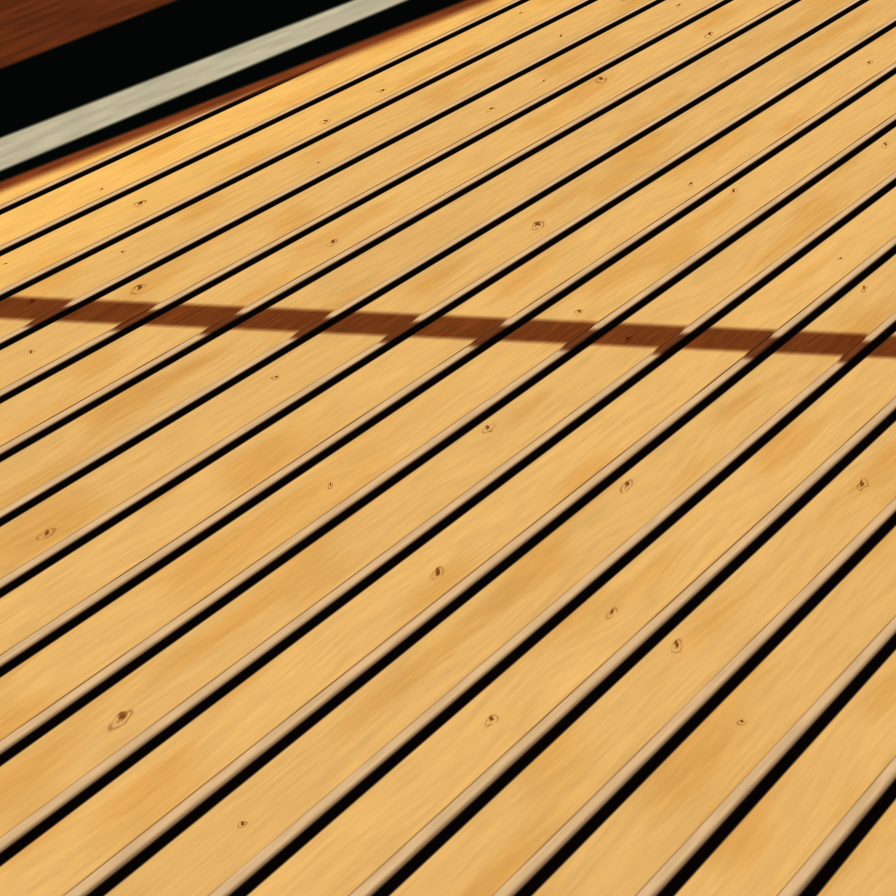
A WebGL 1 fragment shader for this texture:

```glsl
precision highp float;
// Sunlit wooden deck boards receding in perspective, crossed by a thin shadow.
uniform vec2 u_resolution;

#define HORIZON 1.909      // height where the boards vanish
#define BOARD_SCALE 29.64  // perspective board count
#define BOARD_SKEW 12.0    // change of the count across the canvas
#define BOARD_SHIFT 15.86  // phase of the gaps
#define GAP_HALF 0.062     // half gap, in board widths
#define RIM_NEAR 0.215     // end of the pale rim at the bottom
#define RIM_FAR 0.165      // end of the pale rim at the top
#define KNOT_SPACING 3.2   // in board widths
#define KNOT_CHANCE 0.45
#define GRAIN 0.10
#define SHADOW_HALF 0.0125
#define FRAME_SLOPE 0.39

const vec3 WOOD = vec3(0.905, 0.705, 0.41);
const vec3 WARM_WOOD = vec3(0.99, 0.76, 0.40);
const vec3 PALE_RIM = vec3(0.86, 0.71, 0.52);
const vec3 DULL_RIM = vec3(0.50, 0.38, 0.26);
const vec3 GROOVE = vec3(0.42, 0.25, 0.12);
const vec3 KNOT = vec3(0.50, 0.27, 0.11);
const vec3 GAP = vec3(0.03, 0.015, 0.01);
const vec3 SHADOW_TINT = vec3(0.50, 0.32, 0.22);
const vec3 FRAME_PALE = vec3(0.75, 0.71, 0.59);
const vec3 FRAME_DARK = vec3(0.01, 0.025, 0.018);
const vec3 FRAME_BROWN = vec3(0.39, 0.18, 0.08);

float hash(vec2 p) {
  vec3 q = fract(vec3(p.xyx) * 0.1031);
  q += dot(q, q.yzx + 33.33);
  return fract((q.x + q.y) * q.z);
}

float noise(vec2 p) {
  vec2 i = floor(p), f = fract(p);
  f = f * f * (3.0 - 2.0 * f);
  vec2 e = vec2(0.0, 1.0);
  return mix(mix(hash(i), hash(i + e.yx), f.x),
             mix(hash(i + e.xy), hash(i + e.yy), f.x), f.y);
}

// Soft step centred on an edge, with half width w
float edge(float at, float w, float x) {
  return smoothstep(at - w, at + w, x);
}

// Knot darkness; along and across are in board widths
float knots(float along, float across, float board) {
  vec2 cell = vec2(floor(along / KNOT_SPACING), board);
  float present = step(hash(cell + 7.3), KNOT_CHANCE);
  float size = mix(0.05, 0.15, pow(hash(cell + 21.7), 1.5));
  vec2 centre = vec2((0.2 + 0.6 * hash(cell + 3.1)) * KNOT_SPACING,
                     mix(0.34, 0.82, hash(cell + 11.9)));
  vec2 d = vec2(mod(along, KNOT_SPACING), across) - centre;
  d += 0.06 * (vec2(noise(vec2(along, across) * 9.0 + board),
                    noise(vec2(across, along) * 9.0 - board)) - 0.5);
  float r = length(d * vec2(0.6, 1.2)) / size;
  float core = 1.0 - smoothstep(0.1, 0.5, length(d - 0.2 * size) / size);
  float rings = (0.5 + 0.5 * sin(r * 13.0)) * (1.0 - smoothstep(0.4, 1.1, r));
  float broken = noise(vec2(along, across) * 14.0 + 5.0 * board);
  return present * clamp(core * 0.85 + rings * broken * 0.7, 0.0, 1.0);
}

vec3 deck(vec2 p, float pixel) {
  // Perspective coordinates: u counts boards, along runs down their length
  float depth = HORIZON - p.y;
  float rays = (BOARD_SCALE - BOARD_SKEW * p.x) / depth;
  float u = rays - BOARD_SHIFT;
  float along = 49.9 / depth - 1.397 * u + 40.0;
  float aa = length(vec2(BOARD_SKEW, rays)) / depth * pixel;
  float board = floor(u) + 50.0;
  float across = fract(u);
  float tone = hash(vec2(board, 4.0));

  // Board face with grain, stains and knots
  vec3 col = mix(WOOD, WARM_WOOD, smoothstep(6.5, 10.0, u) * (1.0 - 0.5 * p.x));
  float bend = 0.3 * noise(vec2(along * 0.6, u * 2.0));
  float grain = 0.6 * noise(vec2(along * 1.7, (u + bend) * 22.0))
              + 0.4 * noise(vec2(along * 4.0, u * 38.0));
  float stain = noise(vec2(along * 0.7, u * 3.0) + 17.0);
  col *= 0.985 + 0.03 * tone + GRAIN * (grain - 0.5);
  col *= mix(vec3(1.0), vec3(0.97, 0.92, 0.83), smoothstep(0.55, 0.95, stain));
  col = mix(col, KNOT, knots(along, across, board));

  // Rounded pale rim, fine groove and dark gap
  float rim = mix(RIM_NEAR, RIM_FAR, p.y) + 0.02 * (tone - 0.5);
  vec3 rimColor = mix(DULL_RIM, PALE_RIM, smoothstep(0.3, 0.62, across / rim));
  rimColor *= 0.95 + 0.1 * noise(vec2(along * 3.0, u * 25.0));
  col = mix(rimColor, col, edge(rim, 0.012 + 0.5 * aa, across));
  float groove = 1.0 - smoothstep(0.0, 0.012 + 0.7 * aa, abs(across - rim));
  float wear = noise(vec2(along * 1.3, board * 5.0));
  col = mix(col, GROOVE, groove * (0.2 + 0.5 * tone) * (0.4 + 0.7 * wear));
  float toGap = abs(fract(u + 0.5) - 0.5);
  float gap = 1.0 - edge(GAP_HALF, 0.012 + 0.6 * aa, toGap);

  // Cast shadow, stepping down where it meets a rim
  float drop = 0.008 * (1.0 - edge(rim, 0.03, across));
  float offset = abs(p.y - (0.657 - 0.044 * p.x) + drop);
  float shade = 1.0 - edge(SHADOW_HALF, 0.003 + 0.5 * pixel, offset);
  col *= mix(vec3(1.0), SHADOW_TINT * (0.9 + 0.2 * grain), shade);
  return mix(col, GAP, gap);
}

void main() {
  vec2 p = gl_FragCoord.xy / u_resolution;
  float pixel = 1.0 / min(u_resolution.x, u_resolution.y);
  vec3 col = deck(p, pixel);

  // Layered frame along the upper left corner
  float f = p.y - FRAME_SLOPE * p.x;
  float soft = 0.0015 + pixel;
  float fleck = noise(vec2(p.x * 35.0, f * 240.0));
  col = mix(col, FRAME_BROWN * (1.1 + 0.3 * fleck), edge(0.786, 2.0 * soft, f));
  col = mix(col, FRAME_DARK, edge(0.797, soft, f));
  col = mix(col, FRAME_PALE * (0.93 + 0.13 * fleck), edge(0.809 + 0.03 * p.x, soft, f));
  col = mix(col, FRAME_DARK, edge(0.846, soft, f));
  col = mix(col, FRAME_BROWN * (0.85 + 0.25 * fleck), edge(0.923, soft, f));
  gl_FragColor = vec4(col, 1.0);
}
```
